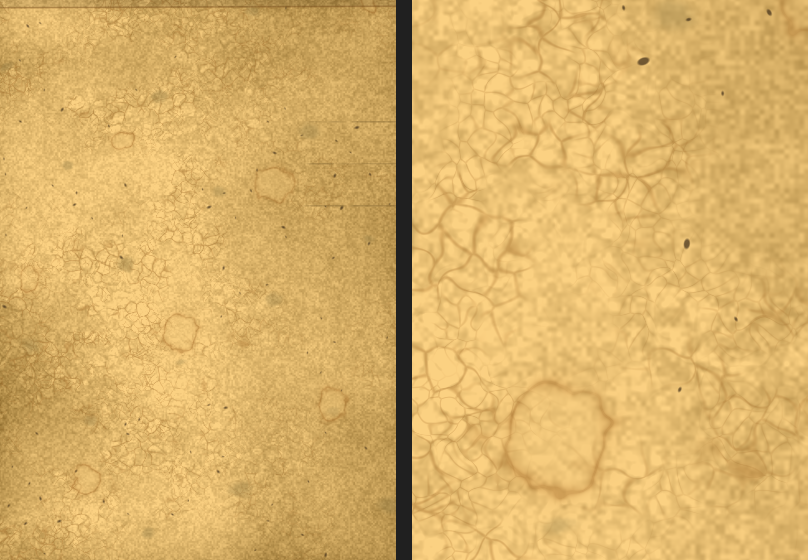
Left: the whole. Right: its middle third, enlarged.
Write a Shadertoy shader that draws this texture.

```glsl
// Aged, foxed paper: cloudy ochre tone with cellular mottling and fine grain,
// then scattered water rings, grey smudges, dark specks and faint ruled lines.
// All lengths are fractions of the canvas height.
#define SHADE vec3(0.65, 0.51, 0.25)
#define PALE vec3(0.955, 0.79, 0.485)
#define RUST vec3(0.64, 0.42, 0.16)
#define SMUDGE vec3(0.56, 0.48, 0.27)
#define INK vec3(0.24, 0.17, 0.09)
#define BASE_TONE 0.61
#define CLOUD_DEPTH 1.25
#define GRAIN_DEPTH 0.42
#define CELL_SCALE 52.0
#define RING_COUNT 7
#define SMUDGE_COUNT 16
#define SPECK_SCALE 34.0

float hash(vec2 p) {
    vec3 q = fract(p.xyx * 0.1031);
    q += dot(q, q.yzx + 33.33);
    return fract((q.x + q.y) * q.z);
}

vec2 hash2(vec2 p) { return vec2(hash(p + 5.3), hash(p + 71.7)); }

float noise(vec2 p) {
    vec2 i = floor(p), f = fract(p);
    f = f * f * (3.0 - 2.0 * f);
    return mix(mix(hash(i), hash(i + vec2(1, 0)), f.x),
               mix(hash(i + vec2(0, 1)), hash(i + vec2(1, 1)), f.x), f.y);
}

float clouds(vec2 p) {
    float sum = 0.0, amp = 0.5;
    for (int i = 0; i < 5; i++) {
        sum += amp * noise(p);
        p = mat2(1.6, 1.2, -1.2, 1.6) * p + 9.7;
        amp *= 0.5;
    }
    return sum;
}

// Cellular noise: x = gap to the cell border, y = random value of the cell.
vec2 cells(vec2 p) {
    vec2 base = floor(p);
    float near = 9.0, second = 9.0, id = 0.0;
    for (int y = -1; y <= 1; y++)
    for (int x = -1; x <= 1; x++) {
        vec2 cell = base + vec2(x, y);
        float d = length(cell + hash2(cell) - p);
        if (d < near) { second = near; near = d; id = hash(cell + 31.1); }
        else second = min(second, d);
    }
    return vec2(second - near, id);
}

// Scatter point number i evenly over the sheet.
vec2 scatter(float i, float count, float seed) {
    return vec2(fract(i * 0.618 + seed), (i + hash(vec2(i + 3.0, seed * 90.0))) / count);
}

void mainImage(out vec4 fragColor, in vec2 fragCoord) {
    vec2 p = fragCoord / iResolution.y;
    float aspect = iResolution.x / iResolution.y;
    float px = 1.0 / iResolution.y;
    vec2 sheet = vec2(aspect, 1.0);

    // Broad tone: clouds, brighter middle, worn edges, fine grain
    float tone = BASE_TONE + CLOUD_DEPTH * (clouds(p * 3.5 + 4.0) - 0.485);
    vec2 fromMiddle = p - sheet * vec2(0.45, 0.58);
    tone += 0.2 * exp(-7.0 * dot(fromMiddle, fromMiddle)) - 0.03;
    vec2 margin = min(p, sheet - p);
    tone -= 0.22 * exp(-min(margin.x, margin.y) / 0.025);
    tone -= 0.13 * exp(-pow((p.y - 0.89) / 0.035, 2.0));
    tone += GRAIN_DEPTH * (noise(p * 340.0) - 0.5);
    tone += 0.6 * GRAIN_DEPTH * (noise(p * 150.0 + 40.0) - 0.5);

    // Foxing: pale blots with broken rusty borders, at two sizes
    vec2 warp = vec2(noise(p * 70.0), noise(p * 70.0 + 50.0)) - 0.5;
    vec2 q = p + 0.013 * warp;
    float patches = smoothstep(0.32, 0.62, clouds(p * 9.0 + 20.0));
    patches *= mix(1.0, 0.5, smoothstep(0.3, 0.9, p.x / aspect));
    float rust = 0.0;
    for (int i = 0; i < 2; i++) {
        float size = float(i);
        vec2 blot = cells(q * CELL_SCALE * (1.0 + 0.9 * size) + 17.0 * size);
        float strength = patches * (1.0 - 0.35 * size);
        tone += strength * (0.3 * smoothstep(0.05, 0.4, blot.x) * blot.y - 0.07);
        float broken = smoothstep(0.4, 0.7, noise(p * 38.0 + 13.0 * size));
        rust += strength * broken * (1.0 - smoothstep(0.0, 0.16, blot.x));
    }
    vec3 color = mix(SHADE, PALE, clamp(tone, -0.25, 1.1));
    color = mix(color, RUST, 0.34 * min(rust, 1.0));

    // Grey smudges with ragged soft edges
    for (int i = 0; i < SMUDGE_COUNT; i++) {
        float n = float(i);
        vec2 d = p - sheet * scatter(n, float(SMUDGE_COUNT), 0.37);
        float r = mix(0.008, 0.026, hash(vec2(n + 2.0, 8.0)));
        float reach = length(d * vec2(0.85, 1.2)) + 0.022 * (clouds(p * 40.0) - 0.5);
        color = mix(color, SMUDGE, 0.34 * (1.0 - smoothstep(0.3 * r, r, reach)));
    }

    // Water rings: pale wavy pools with a crisp brown rim
    for (int i = 0; i < RING_COUNT; i++) {
        float n = float(i);
        vec2 d = p - sheet * scatter(n, float(RING_COUNT), 0.22);
        float r = mix(0.014, 0.034, hash(vec2(n + 6.0, 21.0)));
        float stretch = mix(0.75, 1.3, hash(vec2(n + 9.0, 4.0)));
        float edge = length(d * vec2(stretch, 1.0 / stretch)) - r;
        edge += 0.012 * (noise(p * 48.0) - 0.5) + 0.007 * (noise(p * 130.0) - 0.5);
        color = mix(color, PALE, 0.36 * (1.0 - smoothstep(-0.006, 0.0, edge)));
        float rim = exp(-abs(edge) / 0.0016) + 0.35 * exp(-abs(edge) / 0.006);
        color = mix(color, RUST, 0.55 * min(rim, 1.0) * (0.4 + 0.6 * noise(p * 60.0)));
    }

    // Specks: a few cells hold a small, slightly stretched dark dot
    vec2 cell = floor(p * SPECK_SCALE);
    vec2 d = (fract(p * SPECK_SCALE) - 0.2 - 0.6 * hash2(cell)) / SPECK_SCALE;
    float turn = 6.28 * hash(cell + 12.0);
    d = mat2(cos(turn), -sin(turn), sin(turn), cos(turn)) * d;
    float dotSize = mix(0.0007, 0.0022, pow(hash(cell + 44.0), 3.0));
    float speck = 1.0 - smoothstep(-px, px, length(d * vec2(0.6, 1.0)) - dotSize);
    color = mix(color, INK, 0.7 * speck * step(0.9, hash(cell + 63.0)));

    // Faint ruled lines on the right, a pale strip and the top fold
    float row = abs(mod(p.y - 0.595, 0.075) - 0.0375);
    float ruled = 1.0 - smoothstep(0.0, 0.0007 + px, row);
    ruled *= step(0.59, p.y) * step(p.y, 0.82) * smoothstep(0.75, 0.8, p.x / aspect);
    color = mix(color, SHADE * 0.8, 0.5 * ruled * smoothstep(0.2, 0.6, noise(p * 50.0)));
    float strip = 1.0 - smoothstep(0.013, 0.014 + px, abs(p.y - 0.312));
    color = mix(color, PALE, 0.16 * strip * smoothstep(0.75, 0.76, p.x / aspect));
    float fold = p.y - 0.986 - 0.004 * p.x;
    color = mix(color, RUST * 0.8, 0.5 * (1.0 - smoothstep(0.0, 0.001 + px, abs(fold))));
    color *= 1.0 - 0.08 * smoothstep(-px, px, fold);

    fragColor = vec4(color, 1.0);
}
```
